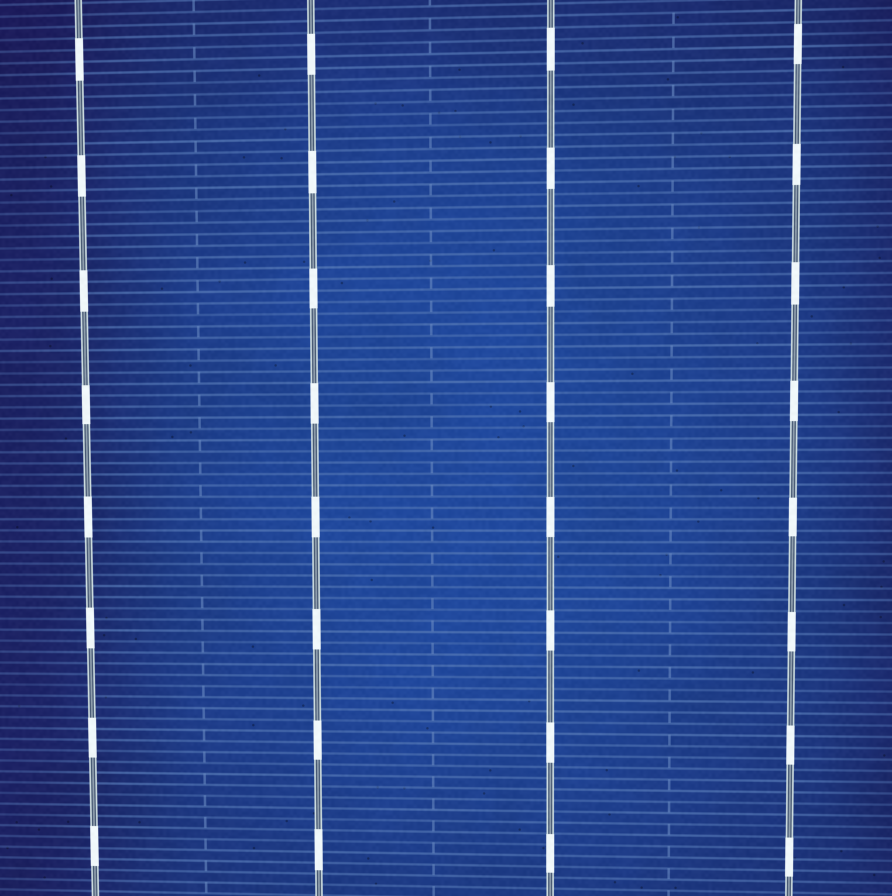
Give the GLSL for this texture, as a Shadertoy shader.

```glsl
// Blue solar cell: four slotted silver busbars, dashed seams midway between
// them, and about eighty fine horizontal fingers. A gently skewed grid (column,
// row) places every part; value noise adds mottling, grain and specks.

const vec3 CELL_BLUE   = vec3(0.125, 0.280, 0.605);
const vec3 CELL_DEEP   = vec3(0.105, 0.180, 0.440);
const vec3 EDGE_VIOLET = vec3(0.110, 0.085, 0.330);
const vec3 FINGER_BLUE = vec3(0.330, 0.470, 0.710);
const vec3 SEAM_BLUE   = vec3(0.400, 0.530, 0.750);
const vec3 SILVER      = vec3(0.940, 0.970, 0.980);
const vec3 RAIL_SILVER = vec3(0.800, 0.860, 0.870);
const vec3 SLOT_DARK   = vec3(0.250, 0.320, 0.430);
const vec3 SLOT_CORE   = vec3(0.560, 0.620, 0.680);

const float FINGERS_PER_ROW = 10.0;
const float DASHES_PER_ROW  = 5.0;

float hash(vec2 p) {
    vec3 q = fract(vec3(p.xyx) * 0.1031);
    q += dot(q, q.yzx + 33.33);
    return fract((q.x + q.y) * q.z);
}

float noise(vec2 p) {
    vec2 cell = floor(p), f = fract(p);
    f = f * f * (3.0 - 2.0 * f);
    float low  = mix(hash(cell), hash(cell + vec2(1, 0)), f.x);
    float high = mix(hash(cell + vec2(0, 1)), hash(cell + vec2(1, 1)), f.x);
    return mix(low, high, f.y);
}

// Smooth coverage of a band of given half width at signed distance d.
float band(float d, float halfWidth, float soft) {
    return 1.0 - smoothstep(halfWidth - soft, halfWidth + soft, abs(d));
}

// Signed distance, in periods, to the nearest whole number.
float toNearest(float t) {
    return t - floor(t + 0.5);
}

// Column coordinate: whole numbers on busbars, halves on seams.
// Second value is the column width at this point.
vec2 columnAt(vec2 uv) {
    float first  = mix(0.107, 0.0877, uv.y);
    float pitch  = mix(0.2465, 0.2565, uv.y);
    float spread = 0.0042;
    float root   = sqrt(pitch * pitch + 4.0 * spread * (uv.x - first));
    return vec2((root - pitch) / (2.0 * spread), root);
}

// Row coordinate: whole numbers at the centres of the solid bar pieces.
// Second value is the row height.
vec2 rowAt(float y, float column) {
    float d = y - 0.423;
    float height = 0.1246 + 0.0014 * column + 0.006 * d;
    return vec2(d / height, height);
}

// Cell body: bright centre, deeper top and bottom, violet side edges.
vec3 cellColor(vec2 uv) {
    vec2 p = uv - vec2(0.53, 0.47);
    float shade = smoothstep(0.12, 0.68, length(p * vec2(1.1, 0.85)));
    vec3 color = mix(CELL_BLUE, CELL_DEEP, shade);
    float side = smoothstep(0.34, 0.54, abs(p.x - 0.03));
    float top  = smoothstep(0.82, 1.02, uv.y);
    color = mix(color, EDGE_VIOLET, 0.55 * side + 0.25 * top);
    float mottle = noise(uv * 9.0) + 0.5 * noise(uv * 37.0) - 0.75;
    return color * (1.0 + 0.08 * mottle);
}

// Scattered dark specks, at most one per grid square.
float specks(vec2 uv, float count, float soft) {
    vec2 id = floor(uv * count);
    vec2 spot = 0.2 + 0.6 * vec2(hash(id + 7.0), hash(id + 19.0));
    float d = length(fract(uv * count) - spot) / count;
    return step(0.88, hash(id)) * band(d, 0.0013, soft);
}

void mainImage(out vec4 fragColor, in vec2 fragCoord) {
    vec2 uv = fragCoord / iResolution.xy;
    float soft = max(0.8 / iResolution.y, 0.0007);
    vec2 column = columnAt(uv);
    vec2 row = rowAt(uv.y, column.x);

    vec3 color = cellColor(uv);
    color *= 1.0 - 0.3 * specks(uv, 30.0, soft);

    // Fingers, each with its own brightness and a slow fade along it
    float fingerPhase = row.x * FINGERS_PER_ROW + 0.2;
    float fingerId = floor(fingerPhase + 0.5);
    float fingerDist = toNearest(fingerPhase) * row.y / FINGERS_PER_ROW;
    float strength = 0.42 + 0.16 * hash(vec2(fingerId + 100.0, 3.0))
                   + 0.22 * noise(vec2(uv.x * 8.0, fingerId * 1.7 + 200.0));
    float sideFade = 1.0 - 0.35 * smoothstep(0.36, 0.52, abs(uv.x - 0.52));
    color = mix(color, FINGER_BLUE, strength * sideFade * band(fingerDist, 0.0013, soft * 1.2));

    // Dashed seams halfway between the busbars
    float seamDist = toNearest(column.x + 0.5) * column.y;
    float dashDist = toNearest(row.x * DASHES_PER_ROW - 0.17) * row.y / DASHES_PER_ROW;
    float dash = band(seamDist, 0.0014, soft) * band(dashDist, 0.0062, soft);
    color = mix(color, SEAM_BLUE, 0.62 * dash);

    // Busbars: solid pieces alternating with slotted pairs of rails
    float barDist = toNearest(column.x) * column.y;
    vec2 piece = vec2(floor(column.x + 0.5), floor(row.x + 0.5)) + 20.0;
    float solidHalf = 0.0225 + 0.002 * (hash(piece) - 0.5);
    float solid = band(toNearest(row.x) * row.y, solidHalf, soft);
    vec3 slot = mix(SLOT_DARK, SLOT_CORE, band(barDist, 0.0010, soft));
    vec3 rails = mix(RAIL_SILVER, slot, band(barDist, 0.0023, soft));
    float barHalf = mix(0.0042, 0.0045, solid);
    color = mix(color, mix(rails, SILVER, solid), band(barDist, barHalf, soft));

    // Fine grain
    color += 0.025 * (noise(uv * 260.0) - 0.5);
    fragColor = vec4(clamp(color, 0.0, 1.0), 1.0);
}
```
